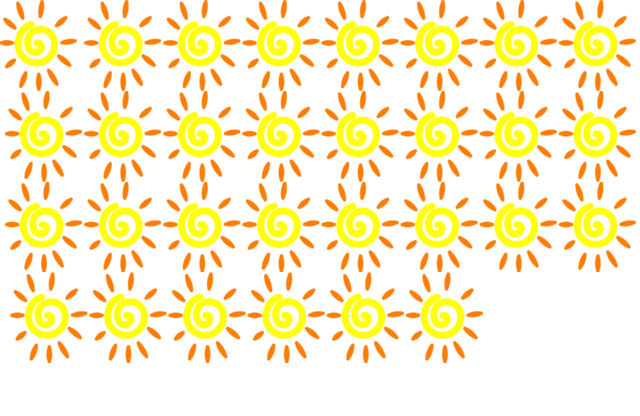
A Shadertoy shader for this pattern:

```glsl
#define PITCH vec2(0.1902, 0.2183)    // sun spacing, in canvas heights
#define FIRST_SUN vec2(0.1028, 0.107) // first centre, from the top left
#define SUN_SCALE 0.1339              // one sun unit, in canvas heights
#define GRID vec2(8.0, 4.0)
#define LAST_ROW_SUNS 6.0
#define ROW_SHIFT 0.0127              // sideways slip of corner sun and last row
#define STROKE 0.062                  // half width of the spiral
#define RAY_WIDTH 0.051               // half width of a ray
#define SPIRAL_TURNS 1.9
#define YELLOW vec3(1.0, 1.0, 0.03)
#define ORANGE vec3(0.99, 0.49, 0.02)

const int RAYS = 11;
const int SPIRAL_STEPS = 56;
const float TAU = 6.2831853;

// Each ray: angle in degrees, distance, half length, tilt in degrees
const vec4 rays[RAYS] = vec4[RAYS](
    vec4(5, 0.56, 0.15, 3), vec4(44, 0.59, 0.14, -3),
    vec4(84, 0.64, 0.165, -1), vec4(117, 0.68, 0.17, -9),
    vec4(143, 0.62, 0.15, -4), vec4(177, 0.55, 0.13, 3),
    vec4(215, 0.59, 0.12, 5), vec4(248, 0.68, 0.16, 2),
    vec4(272, 0.67, 0.165, -2), vec4(295, 0.65, 0.175, 6),
    vec4(329, 0.56, 0.16, -9));

vec2 polar(float angle) {
    return vec2(cos(angle), sin(angle));
}

float segmentDistance(vec2 p, vec2 a, vec2 b) {
    vec2 ab = b - a;
    return length(p - a - ab * clamp(dot(p - a, ab) / dot(ab, ab), 0.0, 1.0));
}

// Wide outer ring that drops into a small inner curl
vec2 spiralPoint(float turn) {
    float radius = 0.33
        + 0.04 * (1.0 - smoothstep(0.0, 0.2, turn))
        - 0.18 * smoothstep(0.75, 1.25, turn)
        - 0.13 * smoothstep(1.35, 2.0, turn);
    return radius * polar(radians(105.0) + TAU * turn);
}

float spiralDistance(vec2 p) {
    float d = 1e3;
    vec2 a = spiralPoint(0.0);
    for (int i = 1; i <= SPIRAL_STEPS; i++) {
        vec2 b = spiralPoint(SPIRAL_TURNS * float(i) / float(SPIRAL_STEPS));
        d = min(d, segmentDistance(p, a, b));
        a = b;
    }
    return d - STROKE;
}

// Rounded bars, thinner towards both tips
float rayDistance(vec2 p) {
    float d = 1e3;
    for (int i = 0; i < RAYS; i++) {
        vec4 ray = rays[i];
        vec2 axis = polar(radians(ray.x + ray.w));
        vec2 q = p - ray.y * polar(radians(ray.x));
        q = vec2(dot(q, axis), dot(q, vec2(-axis.y, axis.x)));
        float core = ray.z - 0.6 * RAY_WIDTH;
        float along = clamp(q.x, -core, core);
        float taper = 1.0 - 0.4 * along * along / (core * core);
        d = min(d, length(q - vec2(along, 0.0)) - RAY_WIDTH * taper);
    }
    return d;
}

float coverage(float d, float pixel) {
    return 1.0 - smoothstep(-pixel, pixel, d);
}

void mainImage(out vec4 fragColor, in vec2 fragCoord) {
    float pixel = 1.0 / (iResolution.y * SUN_SCALE);
    vec2 p = vec2(fragCoord.x, iResolution.y - fragCoord.y) / iResolution.y;
    p -= FIRST_SUN;

    // Pick the row first, since the last one is shifted and shorter
    float row = floor(p.y / PITCH.y + 0.49);
    float lastRow = step(GRID.y - 1.5, row);
    p.x -= ROW_SHIFT * lastRow;
    float column = max(floor(p.x / PITCH.x + 0.5), 0.0);
    vec2 local = p - vec2(column, row) * PITCH;
    if (row < 0.5 && column < 0.5) local.x += ROW_SHIFT;
    local = vec2(local.x, -local.y) / SUN_SCALE;

    vec3 color = vec3(1.0);
    float suns = mix(GRID.x, LAST_ROW_SUNS, lastRow);
    if (row >= 0.0 && row < GRID.y && column < suns) {
        color = mix(color, ORANGE, coverage(rayDistance(local), pixel));
        vec2 spiralCentre = vec2(-0.02, 0.0);
        color = mix(color, YELLOW, coverage(spiralDistance(local - spiralCentre), pixel));
    }
    fragColor = vec4(color, 1.0);
}
```
